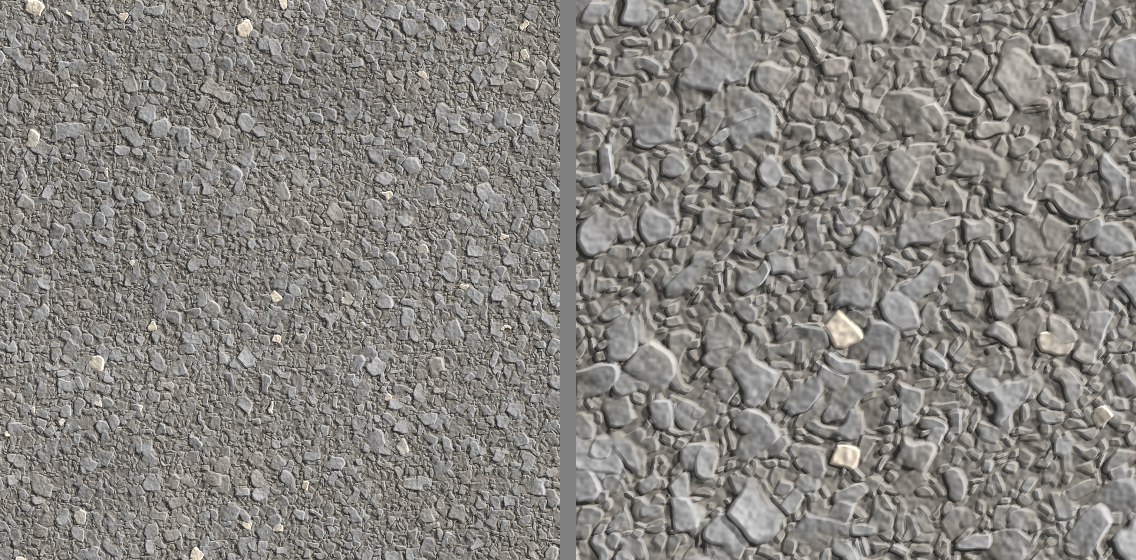
Left: the whole. Right: its middle third, enlarged.
Give the GLSL for this texture, as a three.js fragment shader.

```glsl
varying vec2 vUv;

const vec2 LIGHT_DIR = vec2(0.82, 0.57);
const vec3 COOL_STONE = vec3(0.985, 1.0, 1.015);
const vec3 WARM_GRIT = vec3(1.035, 1.0, 0.945);
const vec3 PALE_STONE = vec3(1.32, 1.25, 1.14);

float hash(vec2 p) {
  vec3 q = fract(vec3(p.xyx) * 0.1031);
  q += dot(q, q.yzx + 33.33);
  return fract((q.x + q.y) * q.z);
}

vec2 hash2(vec2 p) {
  return vec2(hash(p + 17.3), hash(p + 61.7));
}

float noise(vec2 p) {
  vec2 cell = floor(p);
  vec2 f = fract(p);
  f = f * f * (3.0 - 2.0 * f);
  float low = mix(hash(cell), hash(cell + vec2(1.0, 0.0)), f.x);
  float high = mix(hash(cell + vec2(0.0, 1.0)), hash(cell + 1.0), f.x);
  return mix(low, high, f.y);
}

// Tilted, angular stones: x = height in canvas units, y = stone id
vec2 stoneLayer(vec2 uv, float count, float share, float relief, float seed) {
  vec2 p = uv * count;
  vec2 best = vec2(0.0);
  for (int j = -1; j <= 1; j++) {
    for (int i = -1; i <= 1; i++) {
      vec2 cell = floor(p) + vec2(float(i), float(j));
      vec2 key = cell + seed;
      vec2 shape = hash2(key);
      vec2 tilt = hash2(key + 143.0) - 0.5;
      float id = hash(key + 211.0);
      float angle = 6.2832 * hash(key + 307.0);
      vec2 local = p - cell - 0.12 - 0.76 * hash2(key + 89.0);
      float c = cos(angle);
      float s = sin(angle);
      vec2 q = vec2(c * local.x + s * local.y, c * local.y - s * local.x);
      q /= mix(0.42, 0.66, shape.x) * vec2(1.0, mix(0.45, 0.95, shape.y));
      float box = max(abs(q.x), abs(q.y + 0.25 * q.x));
      float d = mix(length(q), box, 0.55);
      float top = relief * (0.6 + 0.8 * id) + dot(local, tilt) * 0.6;
      float height = top * (1.0 - smoothstep(0.68, 1.0, d));
      height *= step(hash(key + 401.0), share);
      if (height > best.x) best = vec2(height, id);
    }
  }
  return vec2(best.x / count, best.y);
}

vec2 higher(vec2 a, vec2 b) {
  return a.x > b.x ? a : b;
}

// Coarse and medium stones bedded in grit, with a rough skin
vec2 surface(vec2 uv) {
  vec2 warp = vec2(noise(uv * 75.0), noise(uv * 75.0 + 31.0)) - 0.5;
  vec2 p = uv + 0.009 * warp;
  vec2 ground = stoneLayer(p, 125.0, 0.9, 0.36, 500.0);
  ground.y *= 0.5;
  ground.x += 0.0025 * noise(uv * 45.0);
  ground = higher(ground, stoneLayer(p, 54.0, 0.75, 0.27, 250.0));
  ground = higher(ground, stoneLayer(p, 31.0, 0.5, 0.19, 0.0));
  ground.x += 0.0016 * noise(uv * 210.0) + 0.0011 * noise(uv * 390.0 + 9.0);
  return ground;
}

void main() {
  float reach = 0.0012;
  vec2 here = surface(vUv);
  float lit = surface(vUv + reach * LIGHT_DIR).x;
  float unlit = surface(vUv - reach * LIGHT_DIR).x;
  float blocker = surface(vUv + 0.0055 * LIGHT_DIR).x;

  // Low sunlight, hollows and short cast shadows
  float slope = (unlit - lit) / (2.0 * reach);
  float light = 0.535 + 0.27 * slope / sqrt(1.0 + slope * slope);
  light += 16.0 * (here.x - 0.006);
  light -= 0.17 * smoothstep(0.001, 0.005, blocker - here.x);

  // Mineral tone, sandy patches and fine speckle
  float stone = smoothstep(0.004, 0.008, here.x);
  float sand = smoothstep(0.62, 0.85, noise(vUv * 13.0 + 4.0));
  light += 0.09 * (here.y - 0.5) * stone;
  light += 0.07 * (noise(vUv * 330.0 + 70.0) - 0.5);
  light += 0.05 * (noise(vUv * 6.0) - 0.5);
  vec3 tint = mix(WARM_GRIT, COOL_STONE, stone * 0.75);
  tint = mix(tint, WARM_GRIT, sand * 0.8);
  tint = mix(tint, PALE_STONE, smoothstep(0.982, 0.988, here.y));

  vec3 color = clamp(light, 0.17, 0.9) * tint;
  gl_FragColor = vec4(clamp(color, 0.0, 1.0), 1.0);
}
```
